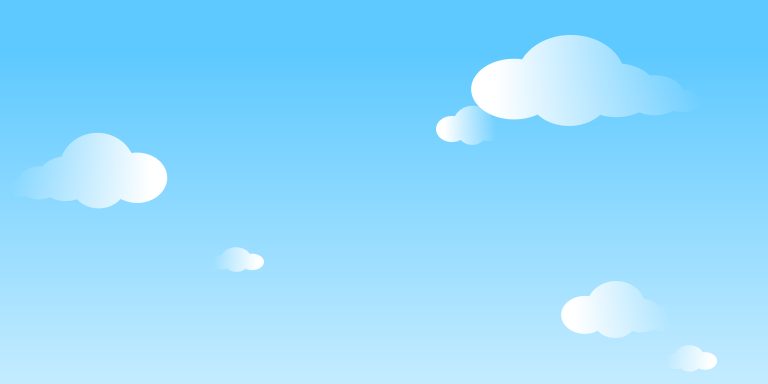
Give the GLSL for this background, as a WebGL 2 fragment shader.

```glsl
#version 300 es
precision highp float;
uniform vec2 u_resolution;
out vec4 fragColor;

// Ellipses of one cloud: centre xy, radii zw
const vec4 LOBES[6] = vec4[6](
  vec4(0.0, 0.0, 0.112, 0.079),
  vec4(0.148, 0.029, 0.141, 0.112),
  vec4(0.143, -0.018, 0.104, 0.078),
  vec4(0.266, -0.003, 0.104, 0.070),
  vec4(0.365, -0.016, 0.078, 0.052),
  vec4(0.440, -0.031, 0.044, 0.029));

// Clouds from back to front: position xy, scale zw (negative width mirrors)
const vec4 CLOUDS[6] = vec4[6](
  vec4(1.177, 0.664, 0.37, 0.43),
  vec4(1.339, 0.768, 1.0, 1.0),
  vec4(0.357, 0.537, -0.70, 0.83),
  vec4(0.656, 0.318, -0.28, 0.27),
  vec4(1.523, 0.180, 0.55, 0.625),
  vec4(1.836, 0.060, -0.28, 0.29));

// Where each cloud has faded out, in its own units
const float FADE_END[6] = float[6](0.31, 0.49, 0.47, 0.36, 0.40, 0.36);

// Smooth-edged coverage of an ellipse inside a scaled cloud
float ellipseCoverage(vec2 p, vec2 radii, vec2 scale, float pixel) {
  float k = length(p / radii);
  float slope = length(p / (radii * radii * scale)) / max(k, 0.001);
  return clamp(0.5 - (k - 1.0) / (max(slope, 0.001) * pixel), 0.0, 1.0);
}

float cloudAlpha(vec2 p, vec2 scale, float fadeEnd, float pixel) {
  float coverage = 0.0;
  for (int i = 0; i < 6; i++) {
    vec4 lobe = LOBES[i];
    coverage = max(coverage, ellipseCoverage(p - lobe.xy, lobe.zw, scale, pixel));
  }
  float fade = 1.0 - clamp((p.x + 0.052) / (fadeEnd + 0.052), 0.0, 1.0);
  return coverage * fade;
}

void main() {
  // Canvas spans 2 by 1 units
  vec2 uv = gl_FragCoord.xy / u_resolution * vec2(2.0, 1.0);
  float pixel = 1.0 / u_resolution.y;

  // Sky, even at the top and paler towards the bottom
  vec3 color = mix(vec3(0.77, 0.924, 1.0), vec3(0.365, 0.787, 1.0), min(uv.y / 0.87, 1.0));

  for (int i = 0; i < 6; i++) {
    vec4 cloud = CLOUDS[i];
    vec2 p = (uv - cloud.xy) / cloud.zw;
    color = mix(color, vec3(1.0), cloudAlpha(p, cloud.zw, FADE_END[i], pixel));
  }
  fragColor = vec4(color, 1.0);
}
```
